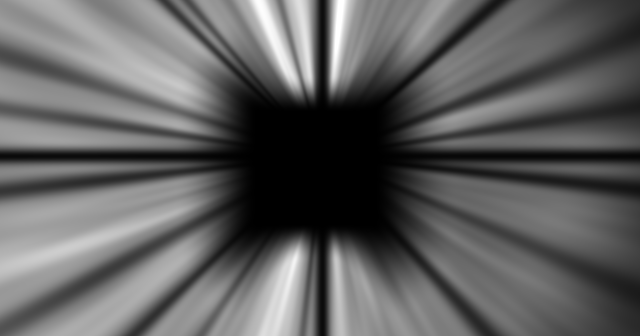
Reproduce this background procedurally as a Shadertoy shader.

```glsl
// Soft grey light rays stream outward from a black, blurred square.
// Angular gradient noise makes the fine streaks, Gaussian lobes in angle
// shape the main rays, and a soft box distance opens the dark core.

#define RAY_CENTER vec2(0.504, 0.535)
#define CORE_OFFSET vec2(-0.020, -0.035)
#define CORE_HALF vec2(0.173, 0.166)
#define LEFT_LEVEL 0.58
#define RIGHT_LEVEL 0.43
#define STREAK_GAIN 0.34
#define AXIS_WIDTH 0.024
#define CORNER_SHADE 0.60

const float PI = 3.14159265;
const float TAU = 6.2831853;

// Each ray: angle in radians, angular width, strength
const vec3 DARK_RAYS[16] = vec3[16](
    vec3(0.155, 0.040, 0.55), vec3(0.370, 0.045, 0.50),
    vec3(0.723, 0.040, 0.78), vec3(1.840, 0.030, 0.35),
    vec3(2.285, 0.025, 0.45), vec3(2.365, 0.030, 0.65),
    vec3(2.840, 0.035, 0.38), vec3(2.995, 0.035, 0.50),
    vec3(3.250, 0.038, 0.68), vec3(3.634, 0.045, 0.50),
    vec3(3.900, 0.035, 0.65), vec3(4.120, 0.030, 0.35),
    vec3(4.600, 0.030, 0.45), vec3(5.463, 0.045, 0.65),
    vec3(5.880, 0.045, 0.45), vec3(6.178, 0.038, 0.75));

const vec3 BRIGHT_RAYS[10] = vec3[10](
    vec3(0.280, 0.060, 0.10), vec3(0.920, 0.050, 0.16),
    vec3(1.450, 0.060, 0.28), vec3(1.730, 0.060, 0.28),
    vec3(1.950, 0.060, 0.24), vec3(2.680, 0.100, 0.12),
    vec3(3.490, 0.045, 0.12), vec3(4.420, 0.080, 0.28),
    vec3(4.830, 0.060, 0.18), vec3(5.270, 0.060, 0.14));

vec2 hashGradient(vec2 cell) {
    float h = fract(sin(dot(cell, vec2(127.1, 311.7))) * 43758.5);
    return vec2(cos(TAU * h), sin(TAU * h));
}

// Gradient noise that repeats along x after the given number of cells
float ringNoise(vec2 p, float period) {
    vec2 i = floor(p), f = fract(p);
    vec2 u = f * f * f * (f * (f * 6.0 - 15.0) + 10.0);
    float x0 = mod(i.x, period), x1 = mod(i.x + 1.0, period);
    float a = dot(hashGradient(vec2(x0, i.y)), f);
    float b = dot(hashGradient(vec2(x1, i.y)), f - vec2(1.0, 0.0));
    float c = dot(hashGradient(vec2(x0, i.y + 1.0)), f - vec2(0.0, 1.0));
    float d = dot(hashGradient(vec2(x1, i.y + 1.0)), f - vec2(1.0));
    return mix(mix(a, b, u.x), mix(c, d, u.x), u.y);
}

float rayLobe(float angle, vec3 ray) {
    float offset = mod(angle - ray.x + PI, TAU) - PI;
    return ray.z * exp(-pow(offset / ray.y, 2.0));
}

// Zero inside the core, rising to one over a wider band at the sides
float coreOpening(vec2 p) {
    vec2 q = abs(p - CORE_OFFSET);
    float softY = mix(0.11, 0.30, smoothstep(0.05, 0.25, q.x));
    vec2 outside = max(q - CORE_HALF, 0.0) / vec2(0.25, softY);
    return smoothstep(0.0, 1.0, length(outside));
}

void mainImage(out vec4 fragColor, in vec2 fragCoord) {
    vec2 p = (fragCoord - RAY_CENTER * iResolution.xy) / iResolution.y;
    float radius = length(p);
    float angle = atan(p.y, p.x + 1e-5);

    // Broad light: brighter on the left and in the upright rays
    float light = mix(LEFT_LEVEL, RIGHT_LEVEL, smoothstep(-0.4, 0.5, p.x));
    light += 0.10 * exp(-pow(p.x / 0.28, 2.0));

    for (int i = 0; i < 10; i++) light += rayLobe(angle, BRIGHT_RAYS[i]);

    // Fine streaks change slowly along the radius
    float turn = angle / TAU;
    float streaks = ringNoise(vec2(turn * 46.0, radius * 1.6), 46.0)
                  + 0.6 * ringNoise(vec2(turn * 97.0, radius * 2.2 + 7.0), 97.0);
    light *= 1.0 + STREAK_GAIN * streaks;

    for (int i = 0; i < 16; i++) light *= 1.0 - rayLobe(angle, DARK_RAYS[i]);

    // Dark cross of near-constant width
    float axisDistance = min(abs(p.x), abs(p.y));
    light *= 1.0 - 0.93 * exp(-pow(axisDistance / AXIS_WIDTH, 2.0));

    // Shaded right corners and the black core
    light *= 1.0 - CORNER_SHADE * smoothstep(0.75, 1.2, p.x + 0.5 * abs(p.y));
    light *= coreOpening(p);

    fragColor = vec4(vec3(clamp(light, 0.0, 1.0)), 1.0);
}
```
